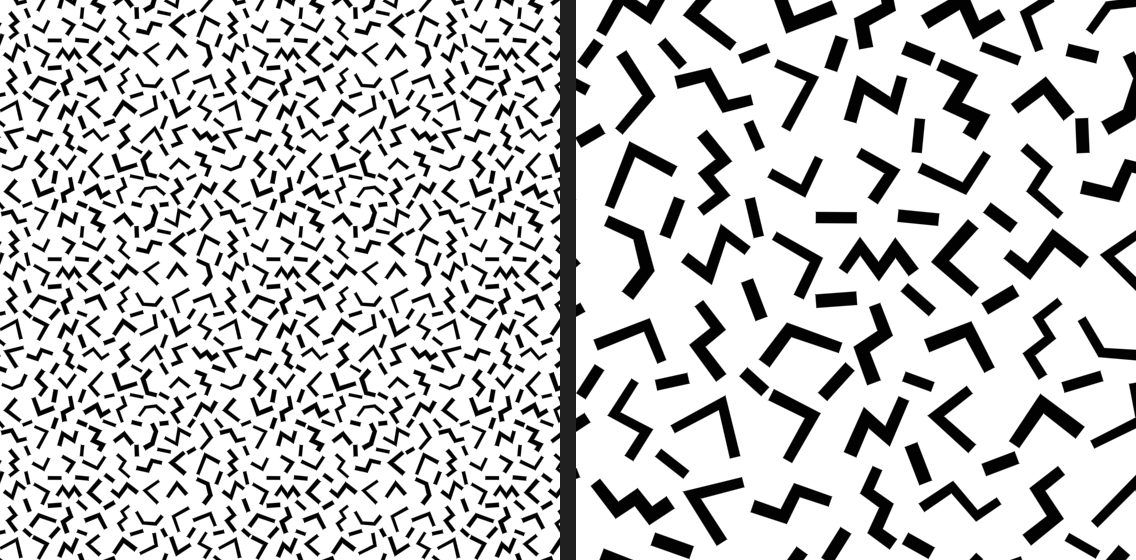
Left: the whole. Right: its middle third, enlarged.
This pattern is drawn by a Shadertoy shader. Its source:

```glsl
const float REPEATS = 2.56;               // tiles across the canvas
const float CELLS = 8.0;                  // strokes per tile side, even for the weave
const vec3 PAPER = vec3(1.0);
const vec3 INK = vec3(0.008);
const vec2 HALF_WIDTH = vec2(0.055, 0.085); // thin to thick, in cells
const vec2 SCALE = vec2(0.86, 1.02);
const vec2 ARM_RATIO = vec2(0.76, 1.24);  // short to long segments
const vec2 ZIGZAG_TURN = vec2(1.25, 1.9);
const vec2 HOOK_TURN = vec2(0.75, 1.05);
const float MAX_REACH = 0.95;
const float JITTER = 0.12;
const float LEAN = 0.95;
const float TAPER = 0.22;
const float DASH_ROOM = 0.23;             // clearance needed for a dash
const float DASH_GAP = 0.07;
const float DASH_MAX = 0.25;              // longest half length
const float SOFTNESS = 0.85;              // edge blur, in pixels
const float PI = 3.14159265;
const int MAX_SEGMENTS = 4;

vec4 hash4(vec2 cell, float seed) {
    vec4 q = fract(vec4(cell.xyx, cell.y + seed) * vec4(0.1031, 0.1030, 0.0973, 0.1099) + seed * 0.137);
    q += dot(q, q.wzxy + 33.33);
    return fract((q.xxyz + q.yzzw) * q.zywx);
}

mat2 rotation(float angle) {
    float c = cos(angle), s = sin(angle);
    return mat2(c, s, -s, c);
}

// Signed distance to an open polyline with mitred joints and butt ends
float brokenLine(vec2 p, vec2 pts[5], int segments, float halfWidth) {
    float d = 1e3;
    for (int i = 0; i < MAX_SEGMENTS; i++) {
        if (i >= segments) break;
        vec2 a = pts[i], b = pts[i + 1];
        vec2 along = normalize(b - a);
        float band = abs(dot(p - a, vec2(-along.y, along.x))) - halfWidth;

        // Ends are cut square; joints are split along their bisector
        if (i == 0) band = max(band, dot(a - p, along));
        else if (dot(p - a, along + normalize(a - pts[i - 1])) < 0.0) continue;

        if (i == segments - 1) band = max(band, dot(p - b, along));
        else if (dot(p - b, along + normalize(pts[i + 2] - b)) > 0.0) continue;

        d = min(d, band);
    }
    return d;
}

// One random chevron, hook or zigzag centred in its cell
float stroke(vec2 p, vec2 cell) {
    vec2 id = mod(cell, CELLS);
    p -= cell + 0.5;
    vec4 shape = hash4(id, 1.0);
    vec4 place = hash4(id, 2.0);
    vec4 arms = mix(vec4(ARM_RATIO.x), vec4(ARM_RATIO.y), hash4(id, 3.0));

    int segments = 2 + int(shape.x > 0.42) + int(shape.x > 0.85);
    bool hook = segments == 3 && shape.y < 0.35;
    float turn = hook ? mix(HOOK_TURN.x, HOOK_TURN.y, shape.z)
                      : mix(ZIGZAG_TURN.x, ZIGZAG_TURN.y, shape.z);
    float arm = 1.0 / (0.8 + 0.4 * float(segments));

    // Walk the vertices
    vec2 pts[5];
    pts[0] = vec2(0.0);
    vec2 low = vec2(0.0), high = vec2(0.0);
    for (int i = 0; i < MAX_SEGMENTS; i++) {
        float zigzag = (i % 2 == 0 ? 0.5 : -0.5) * turn;
        float heading = hook ? float(1 - i) * turn : zigzag;
        pts[i + 1] = pts[i] + arm * arms[i] * vec2(cos(heading), sin(heading));
        if (i < segments) {
            low = min(low, pts[i + 1]);
            high = max(high, pts[i + 1]);
        }
    }

    // Centre and limit the reach
    float size = min(mix(SCALE.x, SCALE.y, shape.w), MAX_REACH / length(pts[segments]));
    vec2 middle = 0.5 * (low + high);
    for (int i = 0; i <= MAX_SEGMENTS; i++) pts[i] = (pts[i] - middle) * size;

    // Neighbours alternate between lying and standing
    float standing = mod(id.x + id.y, 2.0) * 0.5 * PI;
    float flip = PI * step(0.5, place.w);
    p -= (place.xy - 0.5) * JITTER;
    p = rotation(-(standing + flip + (place.z - 0.5) * LEAN)) * p;
    if (fract(place.w * 2.0) < 0.5) p.y = -p.y;

    float thickness = mix(HALF_WIDTH.x, HALF_WIDTH.y, fract(shape.w * 7.0));
    return brokenLine(p, pts, segments, thickness * (1.0 + TAPER * p.x));
}

// Nearest stroke among the square of cells from first, count cells wide
float nearestStroke(vec2 p, vec2 first, int count) {
    float d = 1e3;
    for (int i = 0; i < count * count; i++)
        d = min(d, stroke(p, first + vec2(i % count, i / count)));
    return d;
}

// A short dash on a cell corner, as long as the free room allows
float dash(vec2 p) {
    vec2 corner = floor(p + 0.5);
    float room = nearestStroke(corner, corner - 1.0, 2);
    if (room < DASH_ROOM) return 1e3;
    vec4 h = hash4(mod(corner, CELLS), 4.0);
    vec2 halfSize = vec2(min(room - DASH_GAP, DASH_MAX), mix(HALF_WIDTH.x, HALF_WIDTH.y, h.y));
    vec2 q = abs(rotation(h.x * PI) * (p - corner)) - halfSize;
    return max(q.x, q.y);
}

void mainImage(out vec4 fragColor, in vec2 fragCoord) {
    float cellsAcross = REPEATS * CELLS;
    vec2 p = fragCoord / iResolution.y * cellsAcross;
    float edge = SOFTNESS * cellsAcross / iResolution.y;
    float d = min(nearestStroke(p, floor(p) - 1.0, 3), dash(p));
    fragColor = vec4(mix(INK, PAPER, smoothstep(-edge, edge, d)), 1.0);
}
```
